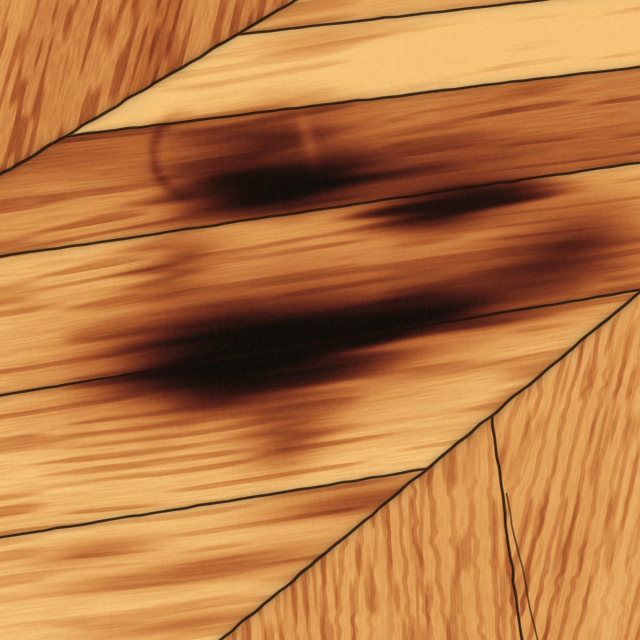
Write a Shadertoy shader that draws this texture.

```glsl
// Scorched oak parquet: slanted boards between two diagonal joints.
// One tone value collects board shade, stretched-noise grain and soft
// elliptical burns; a colour ramp then turns that tone into charred wood.

float hash(vec2 p) {
    return fract(sin(dot(p, vec2(127.1, 311.7))) * 43758.5453);
}

float noise(vec2 p) {
    vec2 i = floor(p), f = fract(p);
    f = f * f * (3.0 - 2.0 * f);
    return mix(mix(hash(i), hash(i + vec2(1, 0)), f.x),
               mix(hash(i + vec2(0, 1)), hash(i + vec2(1, 1)), f.x), f.y);
}

// Char black (0) to pale oak (1)
vec3 woodRamp(float tone) {
    vec3 stops[6] = vec3[6](
        vec3(0.06, 0.05, 0.035), vec3(0.31, 0.12, 0.09), vec3(0.52, 0.23, 0.13),
        vec3(0.71, 0.39, 0.19), vec3(0.85, 0.58, 0.31), vec3(0.96, 0.76, 0.47));
    vec3 col = stops[0];
    for (int i = 1; i < 6; i++)
        col = mix(col, stops[i], clamp(tone * 5.0 - float(i - 1), 0.0, 1.0));
    return col;
}

// Squared elliptical distance, with the long axis along the boards
float ellipse(vec2 p, vec2 centre, vec2 radius) {
    vec2 d = p - centre;
    d.y -= 0.15 * d.x;
    d /= radius;
    return dot(d, d);
}

float haze(vec2 p, vec2 centre, vec2 radius) {
    return exp(-ellipse(p, centre, radius));
}

float core(vec2 p, vec2 centre, vec2 radius) {
    float q = ellipse(p, centre, radius);
    return exp(-q * q);
}

// Remaining wood after burning: 1 is untouched, 0 is charcoal
float unburnt(vec2 p) {
    float k = 1.0;
    // upper scorch and its smoky top
    k *= 1.0 - 0.97 * core(p, vec2(0.43, 0.708), vec2(0.17, 0.042));
    k *= 1.0 - 0.93 * core(p, vec2(0.71, 0.682), vec2(0.15, 0.036));
    k *= 1.0 - 0.72 * haze(p, vec2(0.40, 0.775), vec2(0.15, 0.055));
    k *= 1.0 - 0.45 * haze(p, vec2(0.62, 0.73), vec2(0.20, 0.045));
    // lower scorch
    k *= 1.0 - 0.99 * core(p, vec2(0.39, 0.447), vec2(0.205, 0.078));
    k *= 1.0 - 0.95 * core(p, vec2(0.59, 0.496), vec2(0.18, 0.035));
    k *= 1.0 - 0.60 * haze(p, vec2(0.38, 0.445), vec2(0.27, 0.10));
    // brown halos around the burns
    k *= 1.0 - 0.68 * haze(p, vec2(0.89, 0.61), vec2(0.14, 0.07));
    k *= 1.0 - 0.58 * haze(p, vec2(0.73, 0.535), vec2(0.20, 0.05));
    k *= 1.0 - 0.40 * haze(p, vec2(0.27, 0.585), vec2(0.06, 0.055));
    k *= 1.0 - 0.46 * haze(p, vec2(0.45, 0.32), vec2(0.065, 0.05));
    k *= 1.0 - 0.22 * haze(p, vec2(0.55, 0.58), vec2(0.36, 0.14));
    return k;
}

// Dark pores and broad growth bands; g is (along, across) the grain
float grain(vec2 g, float lengthwise, float density) {
    g.y += 0.018 * noise(g * vec2(3.0, 7.0));
    float pores = smoothstep(0.52, 0.85, noise(g * vec2(lengthwise, density)));
    float fibre = noise(g * vec2(lengthwise * 4.0, density * 3.5)) - 0.5;
    float bands = noise(g * vec2(1.7, 17.0) + 4.0) - 0.5;
    return 0.20 * pores + 0.10 * fibre + 0.13 * bands;
}

float crack(float d, float width, float aa) {
    return 1.0 - smoothstep(width - aa, width + aa, abs(d));
}

void mainImage(out vec4 fragColor, in vec2 fragCoord) {
    vec2 p = fragCoord / iResolution.xy;
    float aa = 1.0 / iResolution.y;
    float wobble = 0.003 * (noise(p * 45.0) - 0.5);
    float upper = (p.y - 0.727 - 0.59 * p.x) * 0.86 + wobble;
    float lower = (0.83 * (p.x - 0.345) - p.y) * 0.77 + wobble;
    float tone, seam = 0.0;

    if (upper > 0.0) {
        // top left boards, steep grain
        vec2 g = vec2(p.y + 0.27 * p.x, p.x - 0.27 * p.y);
        tone = 0.76 - grain(g, 15.0, 120.0);
        tone -= 0.19 * exp(-pow((g.y + 0.005) / 0.035, 2.0));
    } else if (lower > 0.0) {
        // bottom right boards, split by a joint and a fine crack
        float joint = p.x - 0.768 - 0.135 * (0.349 - p.y) + wobble;
        float lean = joint > 0.0 ? 0.23 : -0.04;
        vec2 g = vec2(p.y, p.x - lean * p.y);
        float rings = sin(g.y * 240.0 + 7.0 * noise(g * vec2(5, 9)) + 2.0 * noise(g * vec2(65, 20)));
        tone = 0.86 - 0.7 * grain(g, 15.0, 120.0);
        tone -= 0.13 * smoothstep(0.2, 0.9, rings) * (0.4 + noise(g * vec2(4, 15)));
        seam = crack(joint, 0.0022, aa);
        float split = p.x - 0.79 - 0.217 * (0.23 - p.y) + wobble;
        seam = max(seam, 0.8 * crack(split, 0.0012, aa) * step(p.y, 0.23));
    } else {
        // slanted boards: (height at left edge, slope) of each joint
        vec2 joints[5] = vec2[5](vec2(0.9035, 0.114), vec2(0.775, 0.121),
            vec2(0.599, 0.147), vec2(0.382, 0.165), vec2(0.16, 0.161));
        float shades[6] = float[6](0.87, 1.04, 0.83, 0.97, 0.98, 0.99);
        int board = 0;
        for (int i = 0; i < 5; i++) {
            float h = p.y - joints[i].x - joints[i].y * p.x + 0.6 * wobble;
            if (h < 0.0) board++;
            seam = max(seam, crack(h, 0.0022, aa));
            seam = max(seam, 0.35 * exp(-abs(h) * 220.0));
        }
        vec2 g = vec2(p.x, p.y - 0.15 * p.x + 0.07 * float(board));
        bool smoothBoard = board < 2 || board == 5;
        tone = shades[board] - grain(g, 6.0, 105.0) * (smoothBoard ? 0.65 : 1.0);
        if (board == 2) tone -= 0.17 * smoothstep(0.3, 0.8, p.x)
            + 0.22 * haze(p, vec2(0.08, 0.76), vec2(0.18, 0.05));
        if (board == 1) tone -= 0.22 * haze(p, vec2(0.51, 0.943), vec2(0.16, 0.018));
        if (board == 5) {
            float streaks = 0.7 + 0.5 * noise(g * vec2(4, 70));
            tone -= streaks * (0.42 * haze(p, vec2(0.57, 0.22), vec2(0.16, 0.035))
                + 0.35 * haze(p, vec2(0.36, 0.115), vec2(0.22, 0.022))
                + 0.28 * haze(p, vec2(0.15, 0.14), vec2(0.10, 0.018))
                + 0.28 * haze(p, vec2(0.29, 0.025), vec2(0.15, 0.014)));
        }
        // burns with edges feathered along the grain
        vec2 feather = vec2(noise(g * vec2(5, 85)) - 0.5, noise(g * vec2(9, 35)) - 0.5);
        float k = unburnt(p + feather * vec2(0.07, 0.014));
        tone *= k;
        // pale scratch and ghostly arc in the smoke
        tone += 0.16 * exp(-pow((p.x - 0.48 + 0.25 * (p.y - 0.785)) / 0.012, 2.0)
            - pow((p.y - 0.785) / 0.035, 2.0));
        float arc = length((p - vec2(0.29, 0.76)) * vec2(1.0, 0.8)) - 0.05;
        tone -= 0.16 * exp(-pow(arc / 0.009, 2.0)) * smoothstep(0.32, 0.26, p.x);
    }

    // diagonal joints and final shade
    float edge = min(abs(upper), abs(lower));
    seam = max(seam, max(crack(edge, 0.0025, aa), 0.4 * exp(-edge * 170.0)));
    vec3 col = woodRamp(tone) + 0.025 * (noise(p * 330.0) - 0.5);
    col = mix(col, vec3(0.11, 0.06, 0.04), 0.85 * seam);
    fragColor = vec4(clamp(col, 0.0, 1.0), 1.0);
}
```
